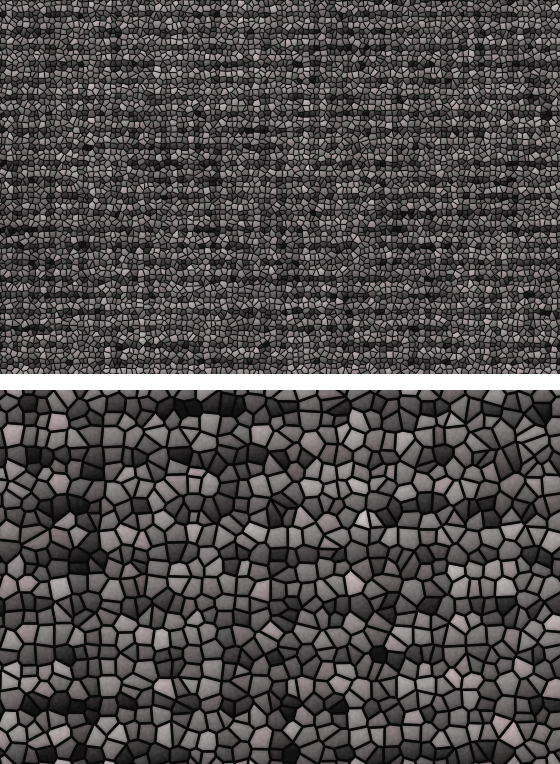
Top: the whole. Bottom: its middle third, enlarged.
Write a WebGL 2 fragment shader that draws this texture.

```glsl
#version 300 es
precision highp float;
// Grey stone mosaic on a woven grid: Voronoi stones are pinched together at
// the borders of square tiles, so each tile has broad stones in the middle,
// slivers around them, and shaded furrows between the rows and columns.

#define ROWS 22.65                // tiles over the canvas height
#define PHASE vec2(0.05, 0.62)    // first tile corner, in tiles
#define STONES 3.0                // stones along a tile side
#define JITTER 0.78               // scatter of the stones
#define PINCH 0.36                // crowding at tile borders
#define GROUT 0.027               // half width of the joints, in tiles
#define STONE_TONE 0.55           // mean brightness of a stone
#define TONE_SPREAD 0.24          // brightness range between stones
#define ROW_SHADE 0.27            // depth of horizontal furrows
#define COLUMN_SHADE 0.11         // depth of vertical furrows

const float TAU = 6.2831853;
const vec3 GROUT_COLOR = vec3(0.035, 0.033, 0.034);
const vec3 GREY_TINT = vec3(1.0, 0.975, 0.975);
const vec3 ROSE_TINT = vec3(1.05, 0.955, 0.97);

uniform vec2 u_resolution;
out vec4 outColor;

vec2 hash2(vec2 p) {
  vec3 q = fract(p.xyx * vec3(0.1031, 0.1030, 0.0973));
  q += dot(q, q.yzx + 33.33);
  return fract((q.xx + q.yz) * q.zy);
}

float cornerSlope(vec2 corner, vec2 offset) {
  float angle = TAU * hash2(corner + 71.0).x;
  return dot(vec2(cos(angle), sin(angle)), offset);
}

float gradientNoise(vec2 p) {
  vec2 i = floor(p), f = p - i;
  vec2 u = f * f * f * (f * (f * 6.0 - 15.0) + 10.0);
  vec2 e = vec2(1.0, 0.0);
  float low = mix(cornerSlope(i, f), cornerSlope(i + e, f - e), u.x);
  float high = mix(cornerSlope(i + e.yx, f - e.yx), cornerSlope(i + 1.0, f - 1.0), u.x);
  return mix(low, high, u.y);
}

// Centre of a stone in tile units, drawn towards the tile borders
vec2 stoneCentre(vec2 id) {
  vec2 s = (id + 0.5 + JITTER * (hash2(id + 200.0) - 0.5)) / STONES;
  return s - PINCH * sin(TAU * s) / TAU;
}

// Finds the stone at p; returns the distance to its nearest joint
float findStone(vec2 p, out vec2 stoneId, out vec2 centre) {
  vec2 guess = floor((p + PINCH * sin(TAU * p) / TAU) * STONES);
  float nearest = 1e3;
  for (int y = -2; y <= 2; y++)
    for (int x = -2; x <= 2; x++) {
      vec2 id = guess + vec2(x, y);
      vec2 c = stoneCentre(id);
      float d = dot(c - p, c - p);
      if (d < nearest) { nearest = d; stoneId = id; centre = c; }
    }
  float joint = 1e3;
  for (int y = -2; y <= 2; y++)
    for (int x = -2; x <= 2; x++) {
      if (x == 0 && y == 0) continue;
      vec2 c = stoneCentre(stoneId + vec2(x, y));
      vec2 across = c - centre;
      joint = min(joint, dot(0.5 * (c + centre) - p, across) / max(length(across), 1e-4));
    }
  return joint;
}

void main() {
  vec2 p = gl_FragCoord.xy / u_resolution.y * ROWS - PHASE;
  float pixel = ROWS / u_resolution.y;
  vec2 stoneId, centre;
  float joint = findStone(p, stoneId, centre);

  // Furrows are 1 at tile borders; their depth wanders over the cloth
  vec2 furrow = pow(0.5 + 0.5 * cos(TAU * (centre - vec2(0.0, 0.06))), vec2(2.5));
  float rowWear = 1.0 + 0.9 * gradientNoise(centre * vec2(0.35, 0.8) + 9.0);
  float columnWear = 1.0 + 1.4 * gradientNoise(centre * vec2(0.9, 0.13) + 40.0);

  // Tone of the whole stone
  vec2 random = hash2(stoneId + 517.0);
  float tone = STONE_TONE + TONE_SPREAD * (random.x - 0.5);
  tone -= ROW_SHADE * furrow.y * rowWear + COLUMN_SHADE * furrow.x * columnWear;
  tone += 0.05 * sin(TAU * centre.y - 3.6);
  tone += 0.07 * gradientNoise(p * vec2(0.3, 0.07) + 5.0);

  // Light from the upper left, rounded rim and fine grain
  tone += 0.42 * dot(p - centre, vec2(-0.35, 0.94));
  tone *= mix(0.86, 1.04, smoothstep(0.0, 0.11, joint));
  tone += 0.05 * gradientNoise(p * 14.0);

  vec3 stone = max(tone, 0.07) * mix(GREY_TINT, ROSE_TINT, random.y * random.y);
  float cover = smoothstep(GROUT - 0.6 * pixel, GROUT + 0.6 * pixel, joint);
  outColor = vec4(mix(GROUT_COLOR, stone, cover), 1.0);
}
```
